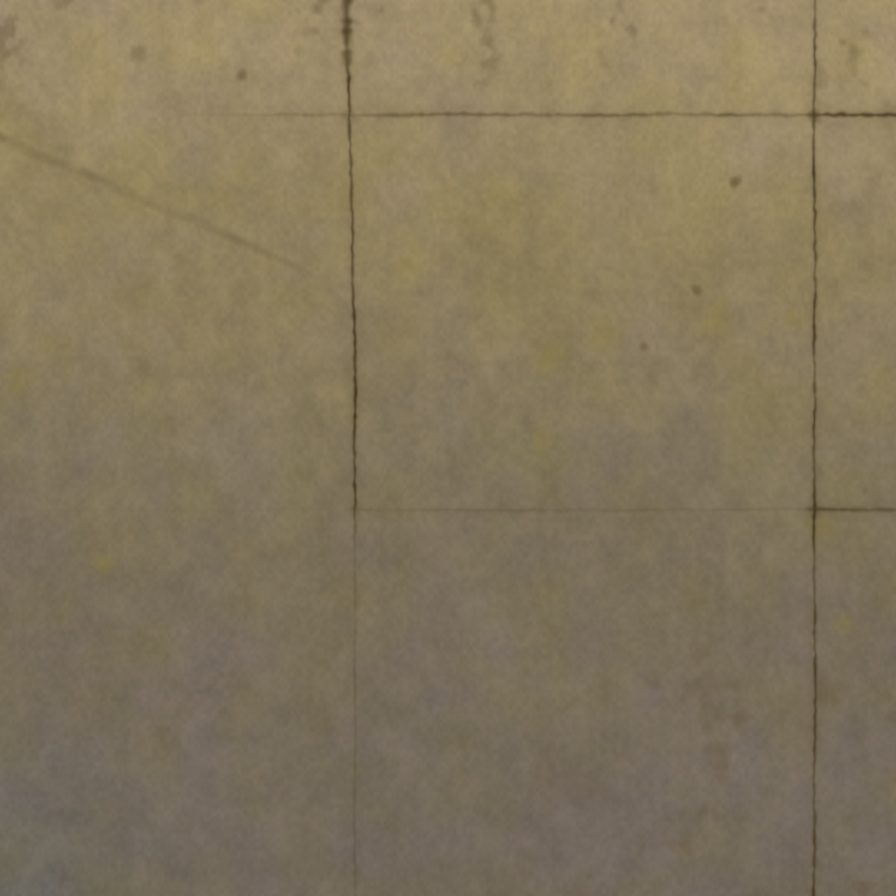
Give the GLSL for this texture, as a WebGL 1 fragment shader.

```glsl
precision highp float;

// Weathered plaster wall of large slabs, two upright and two level joints in view.
// A vertical light gradient is mottled with layered noise, then soft broken joints,
// a faint slanting crack, smudged stains and scattered spots are laid over it.
uniform vec2 u_resolution;

const vec2 JOINT_ORIGIN = vec2(0.395, 0.431);
const vec2 SLAB_SIZE = vec2(0.514, 0.441);
const vec3 WALL_BOTTOM = vec3(0.450, 0.411, 0.355);
const vec3 WALL_LOW = vec3(0.475, 0.432, 0.350);
const vec3 WALL_HIGH = vec3(0.560, 0.502, 0.368);
const vec3 WALL_TOP = vec3(0.624, 0.555, 0.415);
const vec3 JOINT_COLOR = vec3(0.28, 0.23, 0.14);
const vec3 STAIN_COLOR = vec3(0.37, 0.31, 0.21);
const vec3 YELLOW_TINT = vec3(0.54, 0.48, 0.22);

float hash(vec2 p) {
  return fract(sin(dot(p, vec2(127.1, 311.7))) * 43758.545);
}

float noise(vec2 p) {
  vec2 i = floor(p);
  vec2 f = fract(p);
  f = f * f * (3.0 - 2.0 * f);
  return mix(mix(hash(i), hash(i + vec2(1.0, 0.0)), f.x),
             mix(hash(i + vec2(0.0, 1.0)), hash(i + vec2(1.0)), f.x), f.y);
}

float fbm(vec2 p) {
  float sum = 0.0;
  float amp = 0.5;
  for (int i = 0; i < 5; i++) {
    sum += amp * noise(p);
    p = mat2(1.6, 1.2, -1.2, 1.6) * p + 7.3;
    amp *= 0.5;
  }
  return sum;
}

// Vertical light falloff, a little brighter to the upper right
vec3 wallLight(vec2 uv) {
  float h = uv.y + 0.07 * (uv.x - 0.5) * uv.y;
  vec3 c = mix(WALL_BOTTOM, WALL_LOW, smoothstep(0.05, 0.42, h));
  c = mix(c, WALL_HIGH, smoothstep(0.32, 0.75, h));
  return mix(c, WALL_TOP, smoothstep(0.70, 1.0, h));
}

// Broad mottling, warm and cool drift, and fine grain
vec3 mottle(vec3 c, vec2 uv) {
  float cloud = fbm(uv * 7.0) - 0.48;
  float patches = fbm(uv * vec2(44.0, 34.0) + 19.0) - 0.48;
  float grain = noise(uv * vec2(270.0, 210.0)) + noise(uv.yx * 150.0 + 11.0) - 1.0;
  float hue = fbm(uv * 18.0 + 41.0) - 0.48;
  c *= 1.0 + 0.07 * cloud + 0.13 * patches + 0.045 * grain;
  return c + hue * vec3(0.010, 0.014, -0.070);
}

// Soft joint: a thin core of uneven depth inside a patchy dirty halo
float joint(float d, float along, float width, float seed) {
  d += 0.0018 * (noise(vec2(along * 16.0, seed)) - 0.5);
  d += 0.0014 * (noise(vec2(along * 130.0, seed + 5.0)) - 0.5);
  float fine = noise(vec2(along * 170.0, seed + 9.0));
  float coarse = noise(vec2(along * 32.0, seed));
  float w = width * (0.75 + 0.5 * fine);
  float core = exp(-d * d / (w * w));
  float halo = exp(-abs(d) / (2.4 * width));
  return core * (0.30 + 0.30 * fine + 0.30 * coarse) + 0.22 * halo * (0.3 + coarse);
}

// Soft round spot with a noisy outline
float spot(vec2 p, vec2 center, float radius) {
  float edge = radius * (0.6 + 0.8 * noise(p * 110.0));
  return 1.0 - smoothstep(0.1 * edge, edge, length(p - center));
}

void main() {
  vec2 uv = gl_FragCoord.xy / u_resolution;
  vec3 color = mottle(wallLight(uv), uv);
  color += vec3(-0.018, 0.002, 0.010) * (1.0 - smoothstep(0.0, 0.25, length(uv)));

  // Smudged dirt, mostly along the top and lower right
  float dirtZone = 0.2 + 0.6 * smoothstep(0.84, 0.98, uv.y)
                 + 0.6 * smoothstep(0.5, 0.9, uv.x) * (1.0 - smoothstep(0.15, 0.4, uv.y));
  float smudge = fbm(uv * vec2(26.0, 17.0) + 63.0) + 0.25 * (noise(uv * 85.0) - 0.5);
  color = mix(color, STAIN_COLOR, 0.45 * dirtZone * smoothstep(0.56, 0.80, smudge));

  // Scattered yellow blooms and small dark specks
  for (int i = 0; i < 10; i++) {
    float k = float(i);
    vec2 place = vec2(hash(vec2(k, 1.7)), hash(vec2(k, 8.3)));
    float size = hash(vec2(k, 4.1));
    vec2 bloom = vec2(place.x, 0.30 + 0.42 * place.y);
    color = mix(color, YELLOW_TINT, 0.30 * spot(uv, bloom, 0.016 + 0.014 * size));
    color = mix(color, STAIN_COLOR, 0.6 * size * spot(uv, place.yx, 0.005 + 0.005 * size));
  }

  // Faint slanting crack in the upper left slab
  float crackOffset = uv.y - 0.847 + 0.43 * uv.x + 0.008 * (noise(uv * 22.0) - 0.5);
  float crackFade = (1.0 - smoothstep(0.26, 0.38, uv.x)) * (0.2 + 0.8 * noise(uv * 60.0));
  color = mix(color, STAIN_COLOR, 0.42 * crackFade * (1.0 - smoothstep(0.0, 0.009, abs(crackOffset))));

  // Joints: nearest grid line on each axis, with its own fading
  vec2 cell = (uv - JOINT_ORIGIN) / SLAB_SIZE;
  vec2 line = floor(cell + 0.5);
  vec2 d = (cell - line) * SLAB_SIZE;
  float first = 1.0 - step(0.5, line.x);
  float upright = mix(0.88, mix(0.26, 0.95, smoothstep(0.38, 0.46, uv.y)), first);
  float right = smoothstep(0.89, 0.92, uv.x);
  float lowRow = 0.04 + 0.16 * smoothstep(0.38, 0.40, uv.x) + 0.42 * right;
  float highRow = 0.26 * smoothstep(0.16, 0.38, uv.x) + 0.24 * smoothstep(0.38, 0.46, uv.x) + 0.30 * right;
  float level = mix(lowRow, highRow, step(0.5, line.y));
  float chipped = first * smoothstep(0.88, 0.94, uv.y) * smoothstep(0.3, 0.7, noise(vec2(uv.y * 42.0, 6.0)));
  d.x += first * (0.007 * smoothstep(0.5, 1.0, uv.y) - 0.001) + 0.002 * chipped;
  d.x += 0.004 * chipped * (noise(uv * 120.0) - 0.5);
  float jointX = joint(d.x, uv.y, 0.0019 + 0.0028 * chipped, line.x * 17.0 + 3.0);
  float jointY = joint(d.y, uv.x, 0.0024, line.y * 23.0 + 31.0);
  color = mix(color, JOINT_COLOR, upright * jointX);
  color = mix(color, JOINT_COLOR, level * jointY);

  // Grime gathered where joints cross
  color = mix(color, JOINT_COLOR, 0.7 * level * spot(d, vec2(0.0), 0.011));
  gl_FragColor = vec4(clamp(color, 0.0, 1.0), 1.0);
}
```
